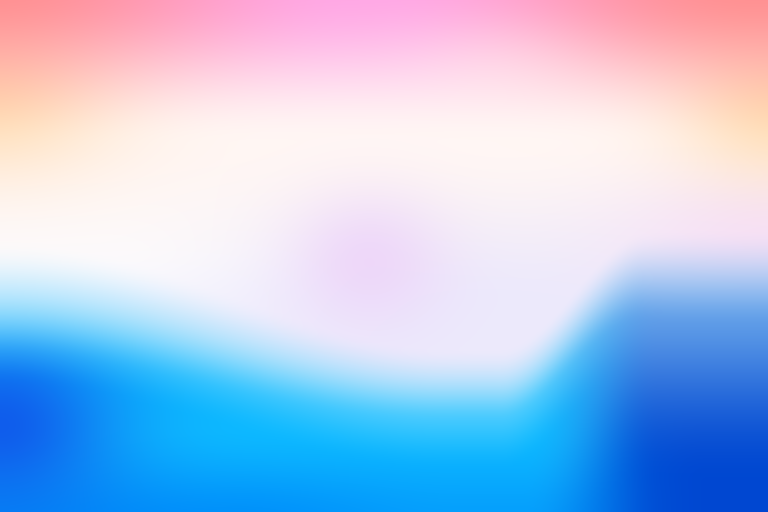
Reproduce this background procedurally as a WebGL 2 fragment shader.

```glsl
#version 300 es
precision highp float;
// A soft abstract backdrop: a pink and coral band over a pale haze, above a blue pool.
// The pool is cut by a smooth edge curve; colours blend by depth below that edge,
// and gaussian glows add peach sides, a lilac centre and a deep blue corner.

uniform vec2 u_resolution;
out vec4 fragColor;

// Sky and haze
const vec3 PINK = vec3(1.00, 0.655, 0.895);
const vec3 CORAL = vec3(1.00, 0.565, 0.57);
const vec3 PEACH = vec3(1.00, 0.855, 0.68);
const vec3 CREAM = vec3(1.00, 0.965, 0.955);
const vec3 WHITE = vec3(0.985, 0.985, 0.995);
const vec3 LAVENDER = vec3(0.925, 0.915, 0.985);
const vec3 LILAC = vec3(0.93, 0.83, 0.975);
const vec3 ROSE = vec3(0.965, 0.87, 0.965);

// Pool
const vec3 SHALLOW_LEFT = vec3(0.46, 0.84, 0.99);
const vec3 SHALLOW_RIGHT = vec3(0.47, 0.70, 0.93);
const vec3 CYAN = vec3(0.05, 0.725, 1.00);
const vec3 AZURE = vec3(0.00, 0.56, 0.98);
const vec3 ROYAL = vec3(0.06, 0.345, 0.92);
const vec3 COBALT = vec3(0.00, 0.28, 0.82);

const float LEFT_LEVEL = 0.42;
const float MIDDLE_LEVEL = 0.25;
const float RIGHT_RISE = 0.21;
const float CENTRE_X = 0.48;

// Elliptical gaussian falloff
float glow(vec2 p, vec2 centre, vec2 radius) {
    vec2 q = (p - centre) / radius;
    return exp(-dot(q, q));
}

// Height of the pool edge: a long fall, then a quick rise on the right
float poolLevel(float x) {
    float fall = mix(LEFT_LEVEL, MIDDLE_LEVEL, smoothstep(0.0, 0.58, x));
    return fall + RIGHT_RISE * smoothstep(0.65, 0.84, x);
}

vec3 skyColour(vec2 p) {
    // Pale haze, cooler to the right and toward the pool
    vec3 low = mix(WHITE, LAVENDER, smoothstep(0.12, 0.55, p.x));
    vec3 colour = mix(low, CREAM, smoothstep(0.40, 0.72, p.y));
    colour = mix(colour, LAVENDER, 0.6 * smoothstep(0.52, 0.34, p.y));
    colour = mix(colour, LILAC, 0.85 * glow(p, vec2(0.48, 0.49), vec2(0.10, 0.13)));
    colour = mix(colour, ROSE, 0.85 * glow(p, vec2(1.0, 0.54), vec2(0.19, 0.12)));

    // Warm sides, then the bright band along the top
    float warmth = glow(p, vec2(-0.02, 0.81), vec2(0.17, 0.15))
                 + glow(p, vec2(1.02, 0.79), vec2(0.14, 0.14));
    colour = mix(colour, PEACH, 0.9 * min(warmth, 1.0));
    float side = smoothstep(0.05, 1.0, abs(p.x - CENTRE_X) / 0.5);
    float band = smoothstep(0.72, 1.02, p.y);
    band *= 1.0 - 0.25 * glow(p, vec2(0.65, 0.87), vec2(0.12, 0.10));
    return mix(colour, mix(PINK, CORAL, side), band);
}

vec3 poolColour(vec2 p, float depth) {
    float right = smoothstep(0.68, 0.86, p.x);

    // Bright cyan body, darker toward the bottom and the left
    float floorShade = smoothstep(0.17, -0.03, p.y);
    vec3 body = mix(CYAN, AZURE, floorShade * mix(1.0, 0.65, smoothstep(0.3, 0.6, p.x)));
    body = mix(body, ROYAL, 0.95 * glow(p, vec2(0.0, 0.17), vec2(0.15, 0.18)));
    vec3 colour = mix(SHALLOW_LEFT, body, smoothstep(-0.02, 0.17, depth));

    // Slow descent into cobalt on the right
    vec3 deep = mix(SHALLOW_RIGHT, COBALT, smoothstep(-0.04, 0.40, depth));
    deep = mix(deep, AZURE, 0.35 * smoothstep(0.92, 0.74, p.x) * smoothstep(0.3, 0.0, p.y));
    return mix(colour, deep, right);
}

void main() {
    vec2 p = gl_FragCoord.xy / u_resolution;
    float depth = poolLevel(p.x) - p.y;

    // The edge is sharpest where the pool dips
    float softness = mix(0.11, 0.07, smoothstep(0.1, 0.62, p.x))
                   + 0.025 * smoothstep(0.7, 0.9, p.x);
    float cover = smoothstep(-softness, softness, depth);

    vec3 colour = mix(skyColour(p), poolColour(p, depth), cover);
    fragColor = vec4(clamp(colour, 0.0, 1.0), 1.0);
}
```
